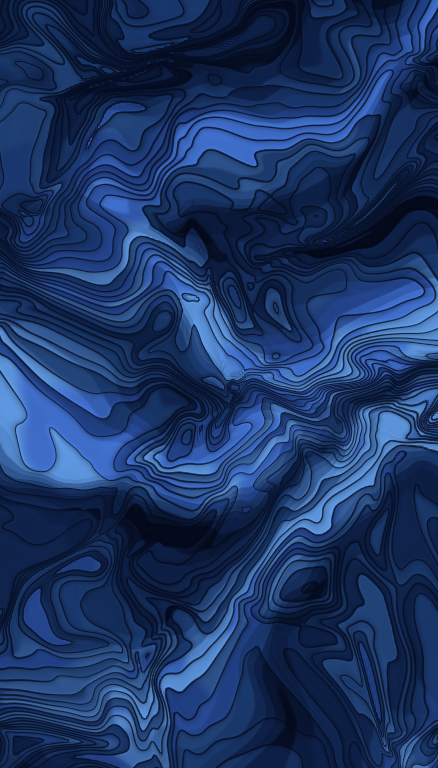
A Shadertoy shader for this background:

```glsl
float hash(vec2 p) {
    p = fract(p * vec2(0.1031, 0.1137));
    p += dot(p, p.yx + 33.33);
    return fract((p.x + p.y) * p.x * 17.0);
}

float noise(vec2 p) {
    vec2 i = floor(p), f = fract(p);
    f = f * f * f * (f * (f * 6.0 - 15.0) + 10.0);
    return mix(mix(hash(i), hash(i + vec2(1, 0)), f.x),
               mix(hash(i + vec2(0, 1)), hash(i + vec2(1, 1)), f.x), f.y);
}

vec2 noise2(vec2 p) {
    return vec2(noise(p + 41.0), noise(p + 87.0)) - 0.5;
}

float bump(float d, float above, float below) {
    float x = d / (d > 0.0 ? above : below);
    return exp(-x * x);
}

// A ribbon lightens its core, darkens its lower flank and stacks layers across its width
void addRibbon(float d, float above, float below, float strength,
               inout float glow, inout float shade, inout float layers) {
    glow = max(glow, strength * bump(d, above, below));
    shade = max(shade, strength * bump(d + below + 0.025, 0.025, 0.03));
    layers += 5.0 * tanh(d / (0.5 * (above + below)));
}

vec3 blues(float t) {
    vec3 c = mix(vec3(0.015, 0.04, 0.11), vec3(0.05, 0.12, 0.27), smoothstep(0.0, 0.18, t));
    c = mix(c, vec3(0.10, 0.22, 0.42), smoothstep(0.2, 0.38, t));
    c = mix(c, vec3(0.19, 0.34, 0.57), smoothstep(0.4, 0.56, t));
    return mix(c, vec3(0.36, 0.58, 0.86), smoothstep(0.56, 0.78, t));
}

void mainImage(out vec4 fragColor, in vec2 fragCoord) {
    vec2 p = fragCoord / iResolution.y;

    // Broad bends, finer ripples, then curls for the ground only
    vec2 q = p + 0.11 * noise2(p * 5.0);
    q += 0.055 * noise2(q * 12.0 + 7.0);
    q += 0.016 * noise2(q * 28.0 + 3.0);
    vec2 curl = q + 0.16 * noise2(q * 9.0 + 19.0);
    float hills = 0.72 * noise(curl * vec2(7.5, 10.5) + 3.0)
                + 0.28 * noise(curl * 20.0 + 11.0) - 0.5;

    // Four winding ribbons and a mound in the lower right corner
    float u = q.x / 0.57, glow = 0.0, shade = 0.0, layers = 0.0;
    addRibbon(q.y - 0.59 - 0.43 * u, 0.075, 0.06,
              smoothstep(0.1, 0.35, u), glow, shade, layers);
    addRibbon(q.y - 0.585 - 0.06 * cos(7.4 * (u - 0.25)), 0.06, 0.06,
              smoothstep(0.0, 0.35, u), glow, shade, layers);
    addRibbon(q.y - 0.415 - 0.07 * cos(6.6 * (u + 0.05)), 0.08, 0.03,
              1.0 - smoothstep(0.5, 0.9, u), glow, shade, layers);
    addRibbon(q.y - 0.08 - 0.34 * smoothstep(0.25, 1.05, u), 0.07, 0.08,
              smoothstep(-0.3, 0.35, u), glow, shade, layers);
    addRibbon(length(q - vec2(0.53, 0.02)), 0.08, 0.08, 0.7, glow, shade, layers);

    // Layer index, position inside the layer and slope in canvas units
    float height = layers + 20.0 * hills * (1.0 - 0.5 * glow);
    float layer = floor(height), f = height - layer;
    float slope = max(length(vec2(dFdx(height), dFdy(height))) * iResolution.y, 1.0);

    // Broad light and dark regions, cut into crisp steps
    float region = noise(p * 4.0 + 60.0) - 0.5;
    float ground = 0.24 + 0.42 * hills + 0.28 * region;
    float tone = mix(ground, 0.74 + 0.25 * region, glow) - 0.18 * shade * (1.0 - glow);
    float steps = tone * 11.0;
    tone = (floor(steps) + smoothstep(0.38, 0.62, fract(steps))) / 11.0;

    // Each layer has its own tone
    float tint = hash(vec2(layer + 31.0, 5.0)) - 0.5;
    tone += 0.3 * tint;
    vec3 color = blues(tone);

    // Some of the lighter layers lean to royal blue
    float royal = smoothstep(0.48, 0.6, noise(p * 6.0 + layer * 0.6 + 23.0));
    royal *= smoothstep(0.35, 0.55, tone);
    color = mix(color, color * vec3(0.69, 0.75, 0.93), royal);

    // Soft shadow under the next layer, faint shine on the rim
    color *= 0.95 + 0.1 * f;
    color *= 1.0 - 0.35 * exp(-(1.0 - f) / slope / 0.004);
    color *= 1.0 + 0.2 * exp(-f / slope / 0.003);

    // Ink outlines of varying weight
    float edge = min(f, 1.0 - f) / slope;
    float weight = 0.0004 + 0.0009 * noise(p * 9.0 + 70.0);
    float ink = 1.0 - smoothstep(weight - 0.0008, weight + 0.001, edge);
    color = mix(color, vec3(0.015, 0.045, 0.13), 0.78 * ink);

    fragColor = vec4(color, 1.0);
}
```
